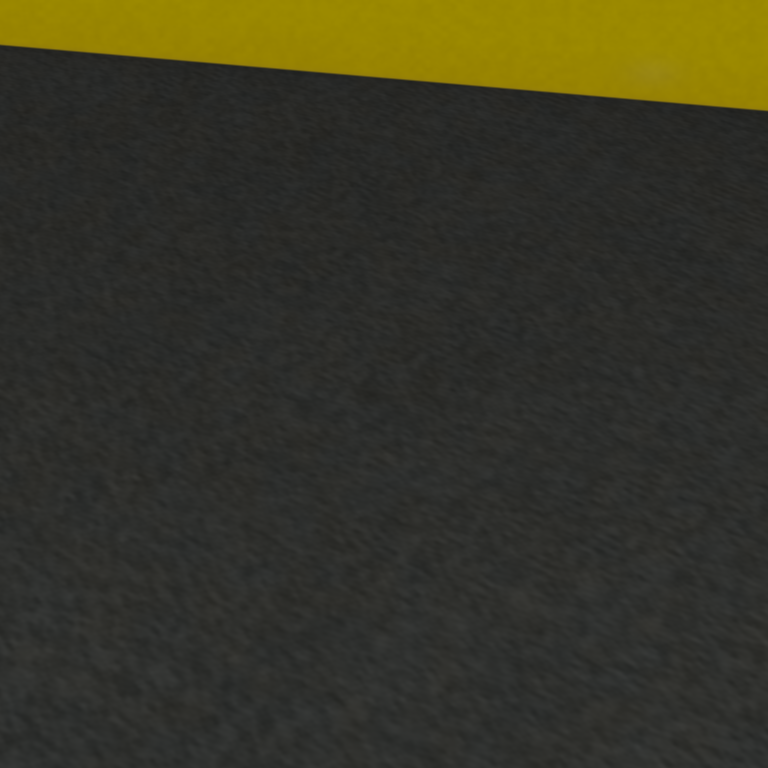
This texture is drawn by a Shadertoy shader. Its source:

```glsl
float hash(vec2 p) {
    return fract(sin(dot(p, vec2(127.1, 311.7))) * 43758.5453);
}

float valueNoise(vec2 p) {
    vec2 cell = floor(p);
    vec2 f = fract(p);
    f = f * f * (3.0 - 2.0 * f);
    float low = mix(hash(cell), hash(cell + vec2(1.0, 0.0)), f.x);
    float high = mix(hash(cell + vec2(0.0, 1.0)), hash(cell + vec2(1.0, 1.0)), f.x);
    return mix(low, high, f.y);
}

// Sum of octaves, centred on zero
float fractalNoise(vec2 p, int octaves) {
    float sum = 0.0;
    float amplitude = 0.5;
    for (int i = 0; i < octaves; i++) {
        sum += amplitude * (valueNoise(p) - 0.5);
        p = mat2(0.8, 0.6, -0.6, 0.8) * p * 2.03 + 17.3;
        amplitude *= 0.5;
    }
    return sum;
}

// Floor coordinates that shrink towards a distant horizon
vec2 floorPlane(vec2 uv, float horizon) {
    return vec2(uv.x - 0.5, horizon) * horizon / (horizon - uv.y);
}

// Short fibres lying along a direction
float fibres(vec2 p, vec2 direction, vec2 frequency) {
    vec2 across = vec2(-direction.y, direction.x);
    return valueNoise(vec2(dot(p, direction), dot(p, across)) * frequency) - 0.5;
}

vec3 carpet(vec2 uv) {
    vec2 p = floorPlane(uv, 2.3);
    vec3 colour = mix(vec3(0.186, 0.190, 0.180), vec3(0.157, 0.159, 0.150),
                      smoothstep(0.05, 0.95, uv.y));

    // Woven grain, softer with distance
    float grain = 0.62 * fibres(p, vec2(0.84, -0.54), vec2(62.0, 125.0));
    grain += 0.40 * fibres(p + 3.7, vec2(0.60, -0.80), vec2(80.0, 115.0));
    grain += 0.22 * fibres(p + 9.1, vec2(0.95, -0.31), vec2(150.0, 210.0));
    colour += grain * mix(0.072, 0.042, uv.y);

    // Broad wear and faint cool blotches
    colour += 0.018 * fractalNoise(p * 9.0, 3);
    float tint = valueNoise(p * 24.0 + 5.0) - 0.5;
    return colour + tint * vec3(-0.008, 0.0, 0.010);
}

vec3 yellowBand(vec2 uv, float height) {
    vec3 colour = mix(vec3(0.595, 0.515, 0.005), vec3(0.605, 0.535, 0.0),
                      smoothstep(0.0, 0.08, height));
    colour += vec3(0.035, 0.035, 0.0) * fractalNoise(uv * vec2(95.0, 110.0), 2);

    // Pale scuff
    vec2 scuff = (uv - vec2(0.85, 0.905)) / vec2(0.035, 0.018);
    return colour + vec3(0.0, 0.004, 0.07) * exp(-dot(scuff, scuff));
}

void mainImage(out vec4 fragColor, in vec2 fragCoord) {
    vec2 uv = fragCoord / iResolution.xy;
    float height = uv.y - mix(0.9415, 0.8555, uv.x);
    float softness = max(0.0018, 0.8 / iResolution.y);

    vec3 ground = carpet(uv);
    // Contact shadow under the band
    ground *= 1.0 - 0.12 * exp(min(height, 0.0) * 80.0);

    vec3 band = yellowBand(uv, height);
    // Dull lip along the lower rim
    band = mix(band, vec3(0.55, 0.46, 0.10), 0.6 * exp(-max(height, 0.0) * 350.0));

    float coverage = smoothstep(-softness, softness, height);
    fragColor = vec4(mix(ground, band, coverage), 1.0);
}
```
